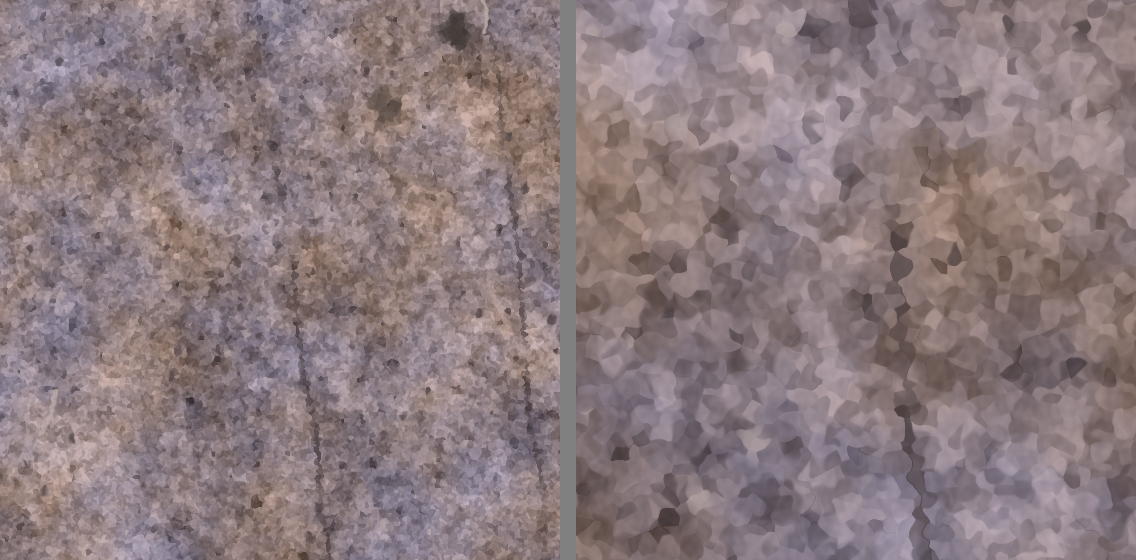
Left: the whole. Right: its middle third, enlarged.
Give the GLSL for this texture, as a three.js fragment shader.

```glsl
// Weathered mauve-grey stone ground with ragged grains, stains, flecks and two fine cracks.
varying vec2 vUv;

const vec3 SHADE_COLOR = vec3(0.33, 0.28, 0.29);
const vec3 LIGHT_COLOR = vec3(0.67, 0.60, 0.62);
const vec3 FLECK_COLOR = vec3(0.74, 0.68, 0.67);
const vec3 PIT_COLOR = vec3(0.24, 0.20, 0.21);
const vec3 STAIN_COLOR = vec3(0.21, 0.19, 0.17);
const vec3 COOL_TO_WARM = vec3(0.055, 0.005, -0.085);
const float BASE_TONE = 0.69;
const float CLOUD_SCALE = 4.5;
const float CLOUD_CONTRAST = 0.50;
const float MOTTLE_SCALE = 30.0;
const float MOTTLE_CONTRAST = 0.34;
const float CLUMP_SCALE = 52.0;
const float CLUMP_CONTRAST = 0.34;
const float GRAIN_SCALE = 135.0;
const float GRAIN_CONTRAST = 0.42;
const float CHIP_SCALE = 24.0;
const float CHIP_DENSITY = 0.20;
const float CRACK_WIDTH = 0.0045;

vec2 hash2(vec2 p) {
  vec3 q = fract(vec3(p.xyx) * vec3(0.1031, 0.1030, 0.0973));
  q += dot(q, q.yzx + 33.33);
  return fract((q.xx + q.yz) * q.zy);
}

float cornerSlope(vec2 cell, vec2 offset, vec2 f) {
  float angle = 6.2832 * hash2(cell + offset).x;
  return dot(vec2(cos(angle), sin(angle)), f - offset);
}

float gradientNoise(vec2 p) {
  vec2 i = floor(p), f = fract(p);
  vec2 u = f * f * f * (f * (f * 6.0 - 15.0) + 10.0);
  float low = mix(cornerSlope(i, vec2(0.0), f), cornerSlope(i, vec2(1.0, 0.0), f), u.x);
  float high = mix(cornerSlope(i, vec2(0.0, 1.0), f), cornerSlope(i, vec2(1.0), f), u.x);
  return mix(low, high, u.y);
}

float fbm(vec2 p) {
  float sum = 0.0, gain = 1.0;
  for (int i = 0; i < 4; i++) {
    sum += gain * gradientNoise(p);
    p = mat2(1.6, 1.2, -1.2, 1.6) * p + 17.3;
    gain *= 0.58;
  }
  return sum;
}

// Soft Voronoi facets: xy is the blended cell site, z its random tone.
vec3 facets(vec2 p, float scale) {
  p *= scale;
  vec2 cell = floor(p);
  vec4 sum = vec4(0.0);
  for (int y = -1; y <= 1; y++) {
    for (int x = -1; x <= 1; x++) {
      vec2 id = cell + vec2(float(x), float(y));
      vec2 site = id + hash2(id);
      vec2 away = p - site;
      sum += vec4(site, hash2(id + 71.0).x, 1.0) * exp(-16.0 * dot(away, away));
    }
  }
  return vec3(sum.xy / (sum.w * scale), sum.z / sum.w - 0.5);
}

// Scattered chips: x covers dark pits, y covers pale flecks.
vec2 chips(vec2 p) {
  p *= CHIP_SCALE;
  vec2 cell = floor(p), cover = vec2(0.0);
  for (int y = -1; y <= 1; y++) {
    for (int x = -1; x <= 1; x++) {
      vec2 id = cell + vec2(float(x), float(y));
      vec2 kind = hash2(id + 31.0);
      vec2 away = (p - id - hash2(id + 5.0)) * vec2(1.25, 0.85);
      float radius = mix(0.08, 0.25, kind.y * kind.y);
      float blob = 1.0 - smoothstep(radius * 0.5, radius * 1.25, length(away));
      blob *= step(kind.x, CHIP_DENSITY);
      cover = max(cover, blob * (kind.x < CHIP_DENSITY * 0.5 ? vec2(1.0, 0.0) : vec2(0.0, 1.0)));
    }
  }
  return cover;
}

// Crack leaning left as it rises: x is the broken line, y its dusky halo.
vec2 crack(vec2 p, float foot, float lean) {
  float wobble = 0.018 * gradientNoise(vec2(foot * 40.0, p.y * 6.0));
  float d = abs(p.x - foot + lean * p.y - wobble);
  float presence = smoothstep(-0.3, 0.35, gradientNoise(vec2(p.y * 11.0, foot * 30.0)) + 0.22 - 0.3 * p.y);
  return vec2((1.0 - smoothstep(0.2, 1.5, d / CRACK_WIDTH)) * presence, exp(-d / 0.03));
}

float stain(vec2 p, vec2 center, float radius) {
  float ragged = length(p - center) + 0.022 * gradientNoise(p * 42.0);
  return 1.0 - smoothstep(radius * 0.4, radius * 1.35, ragged);
}

float strand(vec2 p, vec2 a, vec2 b) {
  vec2 along = b - a;
  float t = clamp(dot(p - a, along) / dot(along, along), 0.0, 1.0);
  float bend = 0.005 * sin(t * 3.1416);
  return 1.0 - smoothstep(0.002, 0.0055, length(p - a - along * t - vec2(bend, 0.0)));
}

void main() {
  // Ragged coordinates snap the broad fields to small facets.
  vec2 rough = vUv + 0.006 * vec2(gradientNoise(vUv * 85.0), gradientNoise(vUv * 85.0 + 40.0));
  vec3 clump = facets(rough, CLUMP_SCALE);
  vec3 grain = facets(rough, GRAIN_SCALE);
  vec2 p = mix(grain.xy, clump.xy, 0.35);

  // Tone from broad clouds down to single grains.
  float tone = BASE_TONE + CLOUD_CONTRAST * fbm(p * CLOUD_SCALE + 3.7);
  tone += MOTTLE_CONTRAST * gradientNoise(p * MOTTLE_SCALE);
  tone += CLUMP_CONTRAST * clump.z + GRAIN_CONTRAST * grain.z;
  tone += 0.14 * gradientNoise(vUv * vec2(210.0, 170.0));
  tone -= 0.38 * smoothstep(0.22, 0.52, gradientNoise(grain.xy * vec2(58.0, 44.0) + 9.0));

  vec2 mainCrack = crack(grain.xy, 0.585, 0.135);
  vec2 sideCrack = crack(grain.xy, 0.978, 0.105);
  tone -= 0.20 * mainCrack.y + 0.14 * sideCrack.y;
  vec3 color = mix(SHADE_COLOR, LIGHT_COLOR, clamp(tone, -0.4, 1.3));

  // Violet and brown drifts, browner toward the upper right.
  float warmth = fbm(p * 5.0 + 52.0) + 0.35 * grain.z * clump.z;
  warmth += 0.5 * smoothstep(0.4, 0.0, distance(p, vec2(0.86, 0.78)));
  color += COOL_TO_WARM * clamp(warmth, -0.6, 0.7);

  // Stains, cracks, chips and pale strands.
  float stains = max(stain(p, vec2(0.815, 0.945), 0.036), 0.7 * stain(p, vec2(0.69, 0.81), 0.032));
  color = mix(color, STAIN_COLOR, 0.8 * stains);
  color = mix(color, PIT_COLOR, 0.65 * max(mainCrack.x, 0.8 * sideCrack.x));
  vec2 chip = chips(mix(vUv, grain.xy, 0.6));
  color = mix(color, PIT_COLOR, 0.6 * chip.x);
  color = mix(color, FLECK_COLOR, 0.6 * chip.y);
  float strands = max(strand(rough, vec2(0.073, 0.225), vec2(0.098, 0.30)),
                      strand(rough, vec2(0.865, 0.945), vec2(0.862, 1.0)));
  color = mix(color, FLECK_COLOR, 0.8 * strands);
  gl_FragColor = vec4(color, 1.0);
}
```
